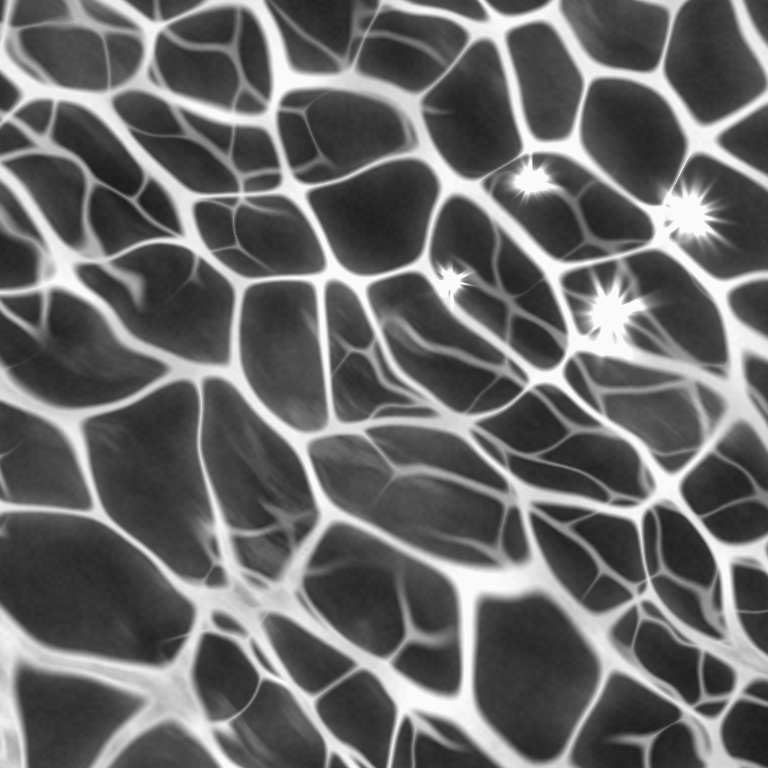
A Shadertoy shader for this texture:

```glsl
const vec2 ALONG = vec2(0.79, -0.613);      // main direction of the strands
const vec2 ACROSS = vec2(0.613, 0.79);
const float CELLS_ACROSS = 7.6;
const float CELLS_ALONG_LONG = 4.0;         // stretched cells, lower left
const float CELLS_ALONG_ROUND = 6.6;        // rounder cells, upper right
const float CORNER_SHARPNESS = 130.0;
const float WALL_THIN = 0.0025;
const float WALL_THICK = 0.0075;
const float RIBBON_EXTRA = 0.026;
const float WALL_SOFTNESS = 0.0065;
const float CELL_DARK = 0.115;
const float HAZE = 0.17;
const float GLOW = 0.24;
const float GRAIN = 0.03;
const int STARS = 4;

float hash(vec2 p) {
    return fract(sin(dot(p, vec2(127.1, 311.7))) * 43758.5453);
}

vec2 hash2(vec2 p) {
    return vec2(hash(p), hash(p + 37.7));
}

float noise(vec2 p) {
    vec2 i = floor(p), f = fract(p);
    f = f * f * (3.0 - 2.0 * f);
    return mix(mix(hash(i), hash(i + vec2(1, 0)), f.x),
               mix(hash(i + vec2(0, 1)), hash(i + vec2(1, 1)), f.x), f.y);
}

float fbm(vec2 p) {
    float sum = 0.0, amp = 0.5;
    for (int i = 0; i < 4; i++) {
        sum += amp * noise(p);
        p = mat2(0.8, 0.6, -0.6, 0.8) * p * 2.03 + 17.3;
        amp *= 0.5;
    }
    return sum / 0.9375;
}

vec2 warp(vec2 p, float scale) {
    return vec2(noise(p * scale + 5.2), noise(p * scale + 61.8)) - 0.5;
}

vec2 cellSite(vec2 id) {
    return id + 0.1 + 0.8 * hash2(id);
}

// Rounded distance to the nearest cell wall, in canvas units
float wallDistance(vec2 q, vec2 freq, float sharpness) {
    vec2 g = q * freq, home = floor(g), nearest = home;
    float best = 1e3;
    for (int y = -1; y <= 1; y++)
    for (int x = -1; x <= 1; x++) {
        vec2 id = home + vec2(x, y), r = cellSite(id) - g;
        if (dot(r, r) < best) { best = dot(r, r); nearest = id; }
    }
    vec2 a = cellSite(nearest) - g;
    float sum = 0.0;
    for (int y = -2; y <= 2; y++)
    for (int x = -2; x <= 2; x++) {
        if (x == 0 && y == 0) continue;
        vec2 id = nearest + vec2(x, y), b = cellSite(id) - g;
        vec2 normal = (b - a) * freq;
        float d = dot(0.5 * (a + b), b - a) / length(normal);
        // walls lying across the strands are thinner, some nearly vanish
        float crossing = 1.0 - abs(normalize(normal).y);
        d += 0.006 * crossing + 0.005 * pow(hash(nearest + id), 3.0);
        sum += exp(-sharpness * d);
    }
    return max(-log(sum) / sharpness, 0.0);
}

// Scattered spiky bright spots
float starbursts(vec2 uv) {
    float light = 0.0;
    for (int i = 1; i <= STARS; i++) {
        float n = float(i);
        vec2 center = mix(vec2(0.58, 0.55), vec2(1.0, 0.85), fract(n * vec2(0.7549, 0.5698)));
        float radius = mix(0.014, 0.034, hash(vec2(n, 4.0)));
        vec2 r = uv - center;
        float len = length(r) + 1e-5;
        float spike = 0.65 + 0.9 * pow(noise(r / len * 5.0 + n * 19.0), 2.0);
        light += 1.5 * exp(-pow(len / (radius * spike), 2.0));
        light += 0.35 * exp(-len / radius);
    }
    return light;
}

void mainImage(out vec4 fragColor, in vec2 fragCoord) {
    vec2 uv = fragCoord / iResolution.y;
    vec2 p = uv - 0.5;
    vec2 bent = p + 0.075 * warp(p, 4.0) + 0.022 * warp(p, 13.0);
    vec2 q = vec2(dot(bent, ALONG), dot(bent, ACROSS));
    float upperRight = smoothstep(-0.5, 0.5, q.y);
    vec2 freq = vec2(mix(CELLS_ALONG_LONG, CELLS_ALONG_ROUND, upperRight), CELLS_ACROSS);

    // Dark cells with smoky patches and faint strands
    float smoke = fbm(q * vec2(7.0, 11.0) + 3.0);
    float patches = smoothstep(0.4, 0.75, fbm(p * 4.5 + 21.0));
    float strands = smoothstep(0.5, 0.85, fbm(q * vec2(9.0, 34.0) + 40.0));
    float tone = CELL_DARK + HAZE * smoke * smoke + patches * (0.14 * smoke + 0.2 * strands);

    // Faint finer network seen through the haze
    float fine = wallDistance(q + 0.02 * warp(p, 22.0) + 3.3, vec2(8.0, 12.0), 200.0);
    float fineMask = smoothstep(0.48, 0.7, noise(p * 5.0 + 71.0)) * mix(0.6, 0.25, upperRight);
    tone += fineMask * (1.0 - smoothstep(0.001, 0.011, fine));

    // Main network: thin walls swelling into translucent ribbons
    float d = wallDistance(q, freq, CORNER_SHARPNESS);
    float swell = pow(noise(q * vec2(5.0, 8.0) + 13.0), 3.0) * mix(1.0, 0.25, upperRight);
    float width = mix(WALL_THIN, WALL_THICK, noise(q * 9.0 + 31.0)) + RIBBON_EXTRA * swell;
    float wall = 1.0 - smoothstep(width * 0.45, width + WALL_SOFTNESS, d);
    float ribbon = smoothstep(0.011, 0.019, width) * (1.0 - smoothstep(0.35, 0.75, d / width));
    float wallTone = mix(0.78, 1.05, noise(q * 12.0 + 53.0));
    wallTone = mix(wallTone, 0.5 + 0.6 * fbm(q * vec2(14.0, 35.0)), ribbon * 0.8);
    tone += GLOW * exp(-d * 55.0) * (0.4 + smoke);
    tone = mix(tone, wallTone, wall);

    tone += starbursts(uv);
    tone += GRAIN * (noise(uv * 190.0) - 0.5);
    fragColor = vec4(vec3(clamp(tone, 0.0, 0.98)), 1.0);
}
```
